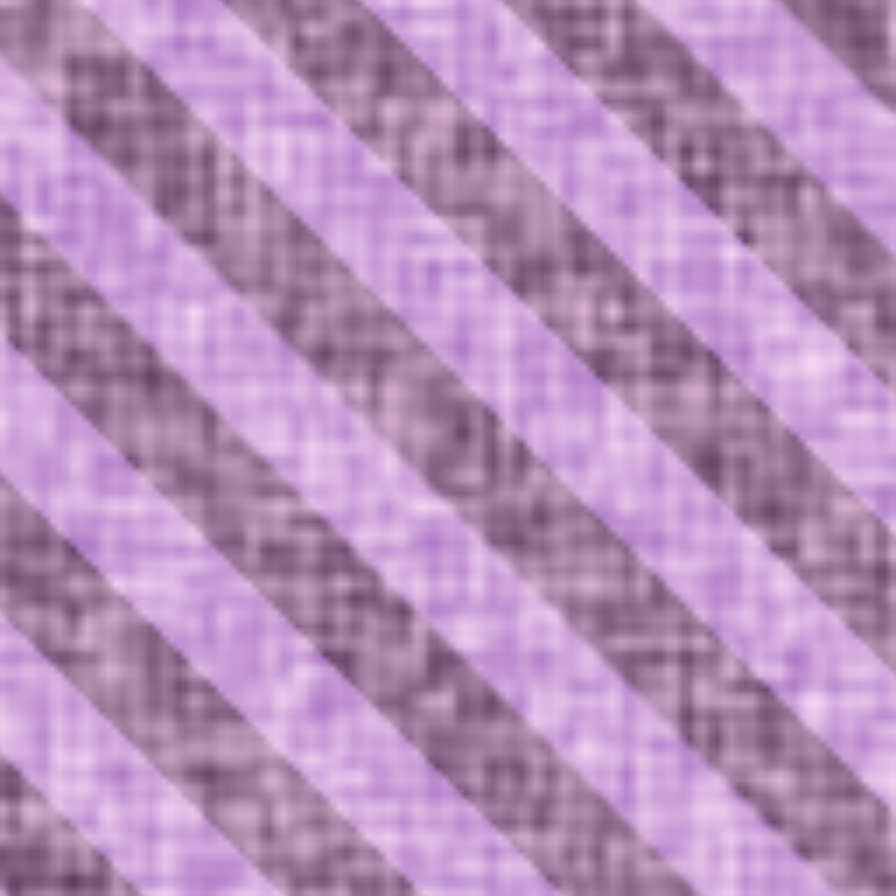
This pattern is drawn by a Shadertoy shader. Its source:

```glsl
// Diagonal mauve and lilac stripes on a coarse woven cloth.

float hash(vec2 p) {
    vec3 q = fract(p.xyx * vec3(0.1031, 0.1030, 0.0973));
    q += dot(q, q.yzx + 33.33);
    return fract((q.x + q.y) * q.z);
}

float valueNoise(vec2 p) {
    vec2 cell = floor(p), f = fract(p);
    f = f * f * (3.0 - 2.0 * f);
    float low = mix(hash(cell), hash(cell + vec2(1, 0)), f.x);
    float high = mix(hash(cell + vec2(0, 1)), hash(cell + vec2(1, 1)), f.x);
    return mix(low, high, f.y);
}

// Threads running across and down: uneven strokes over an even pitch
float weave(vec2 uv) {
    float weft = valueNoise(uv * vec2(23.0, 60.0) + 7.0);
    float warp = valueNoise(uv * vec2(60.0, 23.0) + 91.0);
    vec2 pitch = 0.5 + 0.5 * cos(6.2832 * 32.0 * uv);
    float threads = 0.5 * mix(weft + warp, pitch.x + pitch.y, 0.2);
    return 0.5 + 1.2 * (threads - 0.5);
}

vec3 stripedCloth(vec2 uv) {
    float cloth = weave(uv);

    // Distance from the nearest dark stripe's centre
    float period = 0.31;
    float across = uv.x + uv.y - 1.0146;
    float dist = abs(fract(across / period + 0.5) - 0.5) * period;
    float lilacMask = smoothstep(0.073, 0.081, dist);

    // Each dye has its own shadow and highlight
    vec3 mauve = mix(vec3(0.36, 0.23, 0.36), vec3(0.88, 0.73, 0.86), cloth);
    vec3 lilac = mix(vec3(0.67, 0.46, 0.77), vec3(0.96, 0.84, 0.95), cloth);
    return mix(mauve, lilac, lilacMask);
}

void mainImage(out vec4 fragColor, in vec2 fragCoord) {
    // Blend the four nearest stitches, so stripe edges step softly
    float stitches = 128.0;
    vec2 grid = fragCoord / iResolution.xy * stitches - 0.5;
    vec2 corner = floor(grid), f = grid - corner;
    vec3 color = vec3(0.0);
    for (int i = 0; i < 4; i++) {
        vec2 offset = vec2(i % 2, i / 2);
        vec2 weight = mix(1.0 - f, f, offset);
        color += weight.x * weight.y * stripedCloth((corner + offset + 0.5) / stitches);
    }
    fragColor = vec4(color, 1.0);
}
```
